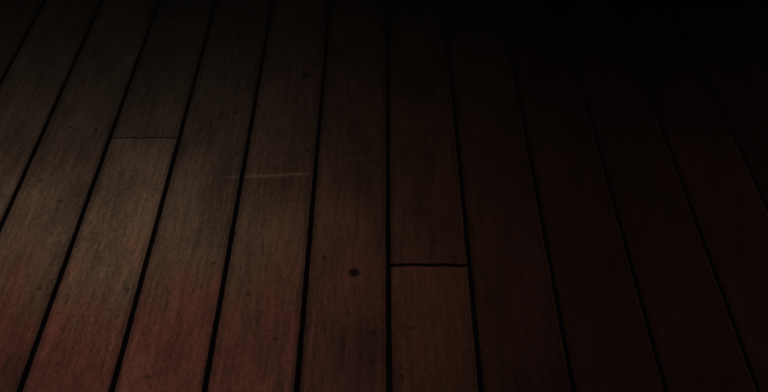
A WebGL 1 fragment shader for this texture:

```glsl
precision highp float;
// Dark wooden floorboards receding in perspective, lit softly from the lower left.
uniform vec2 u_resolution;

#define FAR_WIDTH 0.0742
#define NEAR_WIDTH 0.1204
#define CENTER_SEAM 0.504
#define SEAM_FAR 0.0019
#define SEAM_NEAR 0.0038
#define GRAIN_AMOUNT 0.38
#define STAIN_AMOUNT 0.50
#define SPECKLE_AMOUNT 0.22
#define LIGHT_LEFT 0.250
#define LIGHT_RIGHT 0.062

float hash(vec2 p) {
  vec3 q = fract(vec3(p.xyx) * 0.1031);
  q += dot(q, q.yzx + 33.33);
  return fract((q.x + q.y) * q.z);
}

float noise(vec2 p) {
  vec2 i = floor(p), f = fract(p);
  f = f * f * (3.0 - 2.0 * f);
  return mix(mix(hash(i), hash(i + vec2(1.0, 0.0)), f.x),
             mix(hash(i + vec2(0.0, 1.0)), hash(i + 1.0), f.x), f.y);
}

float fbm(vec2 p) {
  float sum = 0.0, amp = 0.5;
  for (int i = 0; i < 4; i++) {
    sum += amp * noise(p);
    p = p * 2.03 + 17.1;
    amp *= 0.5;
  }
  return sum / 0.9375;
}

// Selects one board by its index
float isBoard(float board, float index) {
  return 1.0 - step(0.5, abs(board - index));
}

// Thin horizontal line of given half thickness
float lineMask(float d, float halfSize, float aa) {
  return 1.0 - smoothstep(halfSize - aa, halfSize + aa, abs(d));
}

// Soft dark knot, slightly wider than tall
float knot(vec2 p, vec2 center, float radius) {
  return 1.0 - smoothstep(0.4, 1.2, length((p - center) * vec2(1.0, 1.3)) / radius);
}

void main() {
  vec2 uv = gl_FragCoord.xy / u_resolution;
  float t = 1.0 - uv.y;
  float aspect = u_resolution.y / u_resolution.x;
  vec2 p = vec2(uv.x, t * aspect);
  float px = 1.0 / u_resolution.x;

  // Board coordinates: across in widths, along in depth
  float width = mix(FAR_WIDTH, NEAR_WIDTH, t);
  float across = (uv.x - CENTER_SEAM - 0.0026 * t) / width;
  float board = floor(across);
  float along = 1.0 / width;
  vec2 wood = vec2(across, along) + vec2(0.0, board * 13.7);

  // Broad light falling off to the top and right
  float light = mix(LIGHT_LEFT, LIGHT_RIGHT, smoothstep(0.15, 0.80, uv.x));
  light *= mix(0.13, 1.0, smoothstep(-0.08, 0.72, t));
  light *= 1.0 - 0.25 * smoothstep(0.2, 0.0, uv.x) * smoothstep(0.7, 1.0, t);

  // Hue: grey wear at the left and top, red near, brown and dim red at the right
  float stain = fbm(wood * vec2(2.2, 1.6));
  float nearRed = smoothstep(0.60, 0.86, t + 0.35 * (stain - 0.5));
  float worn = (1.0 - smoothstep(0.22, 0.62, uv.x)) * (1.0 - nearRed);
  worn = max(worn, 0.6 * (1.0 - smoothstep(0.0, 0.35, t)));
  vec3 tint = mix(vec3(1.0, 0.54, 0.34), vec3(1.0, 0.46, 0.33), smoothstep(0.5, 0.8, uv.x));
  tint = mix(tint, vec3(1.0, 0.55, 0.43), nearRed * (1.0 - smoothstep(0.4, 0.6, uv.x)));
  tint = mix(tint, vec3(0.97, 0.73, 0.55), worn);

  // Grain, stains and speckle
  float grain = fbm(wood * vec2(24.0, 3.5) + 2.0 * stain);
  float fine = noise(wood * vec2(46.0, 34.0));
  float tone = 1.0 + GRAIN_AMOUNT * (grain - 0.5) + STAIN_AMOUNT * (stain - 0.5);
  tone += SPECKLE_AMOUNT * (fine - 0.5);
  tone *= 0.93 + 0.14 * hash(vec2(board + 31.0, 7.0));

  // Butt joints, with a change of tone from one board end to the next
  float wobble = 0.004 * (noise(wood * vec2(9.0, 1.0)) - 0.5);
  float jointMid = isBoard(board, 0.0);
  float jointLeft = isBoard(board, -4.0);
  float jointRight = isBoard(board, 4.0);
  tone *= 1.0 + jointMid * mix(-0.08, 0.10, step(0.676, t));
  tone *= 1.0 + jointLeft * mix(-0.12, 0.10, step(0.352, t));
  tone *= 1.0 + jointRight * mix(-0.12, 0.12, step(0.340, t));
  float joint = 0.90 * jointMid * lineMask((t - 0.676 + wobble) * aspect, 0.0019, px);
  joint += 0.45 * jointLeft * lineMask((t - 0.352 + wobble) * aspect, 0.0010, px);
  joint += 0.45 * jointRight * lineMask((t - 0.340 + wobble) * aspect, 0.0010, px);

  // Pale scuff and scattered knots
  float scuffY = 0.450 - 0.10 * (uv.x - 0.33) + 0.3 * wobble;
  float scuff = lineMask((t - scuffY) * aspect, 0.0015, 0.0025);
  scuff *= smoothstep(0.27, 0.34, uv.x) * (1.0 - smoothstep(0.39, 0.41, uv.x));
  float knots = knot(p, vec2(0.461, 0.355), 0.0085) + 0.7 * knot(p, vec2(0.397, 0.098), 0.007);
  vec2 cell = vec2(across * 2.0, along * 3.0);
  vec2 id = floor(cell);
  vec2 spot = fract(cell) - 0.25 - 0.5 * vec2(hash(id), hash(id + 41.0));
  knots += 0.5 * step(0.86, hash(id + 9.0)) * (1.0 - smoothstep(0.02, 0.09, length(spot)));

  vec3 color = light * tint * tone;
  color += scuff * vec3(0.075, 0.060, 0.045);
  color *= 1.0 - 0.65 * clamp(knots, 0.0, 1.0);
  color *= 1.0 - joint;

  // Dark seams with worn edges and a faint lit rim
  float offset = (across - floor(across + 0.5)) * width;
  float seamHalf = mix(SEAM_FAR, SEAM_NEAR, t) * mix(1.0, 0.78, smoothstep(0.5, 0.85, uv.x));
  seamHalf *= 0.9 + 0.2 * noise(vec2(board, along * 12.0));
  float rim = lineMask(offset + seamHalf + 0.0015, 0.0010, px);
  color += rim * vec3(0.045, 0.022, 0.014) * smoothstep(0.1, 0.6, t) * smoothstep(0.35, 0.6, uv.x);
  float shade = 1.0 - smoothstep(0.0, 0.009, abs(offset) - seamHalf);
  color *= 1.0 - 0.22 * shade;
  color = mix(color, vec3(0.012, 0.008, 0.007), 0.96 * lineMask(offset, seamHalf, px));

  gl_FragColor = vec4(clamp(color, 0.0, 1.0), 1.0);
}
```
